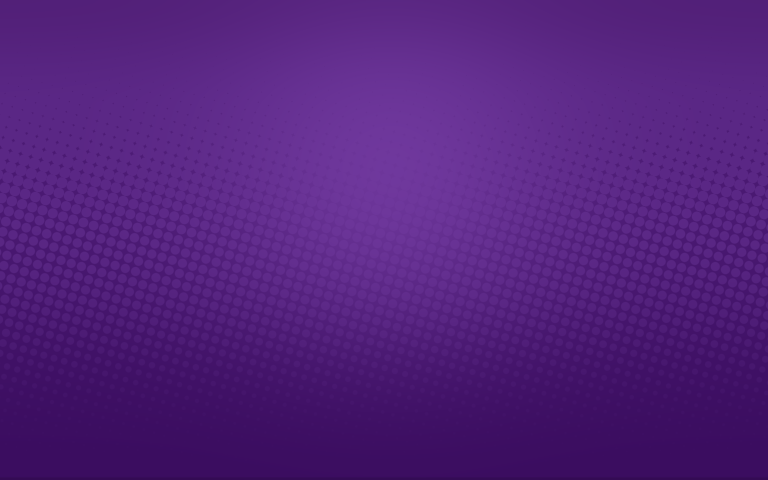
Write a WebGL 1 fragment shader that draws this background.

```glsl
precision highp float;

uniform vec2 u_resolution;

// Distance to the nearest dot centre of a tilted grid, in cell units
float dotDistance(vec2 p, float pitch, float angle) {
  float c = cos(angle), s = sin(angle);
  vec2 cell = fract(mat2(c, s, -s, c) * p / pitch) - 0.5;
  return length(cell);
}

// Ground seen between the dots
vec3 shadeTone(float y) {
  vec3 tone = mix(vec3(0.23, 0.05, 0.375), vec3(0.29, 0.097, 0.447), smoothstep(0.0, 0.62, y));
  return mix(tone, vec3(0.325, 0.125, 0.475), smoothstep(0.65, 0.95, y));
}

// Fill of the dots, which merge into a solid field higher up
vec3 lightTone(float y) {
  vec3 tone = mix(vec3(0.23, 0.05, 0.375), vec3(0.352, 0.152, 0.52), smoothstep(0.0, 0.56, y));
  return mix(tone, vec3(0.322, 0.125, 0.472), smoothstep(0.78, 1.0, y));
}

void main() {
  float y = gl_FragCoord.y / u_resolution.y;
  vec2 p = (gl_FragCoord.xy - 0.5 * u_resolution) / u_resolution.y;

  // Halftone dots grow with height, then close the gaps between them
  float pitch = 0.0222;
  float radius = 0.43 * smoothstep(-0.05, 0.4, y) + 0.28 * smoothstep(0.45, 0.9, y);
  float soft = 0.75 / (pitch * u_resolution.y);
  float dist = dotDistance(p, pitch, 0.29);
  float coverage = 1.0 - smoothstep(radius - soft, radius + soft, dist);
  vec3 color = mix(shadeTone(y), lightTone(y), coverage);

  // Soft central glow
  vec2 q = (p - vec2(0.015, 0.145)) / vec2(0.35, 0.32);
  color = mix(color, vec3(0.45, 0.23, 0.63), 0.86 * exp(-dot(q, q)));

  // Thin dark rim along the bottom
  color *= mix(0.88, 1.0, smoothstep(0.003, 0.008, y));

  gl_FragColor = vec4(color, 1.0);
}
```
